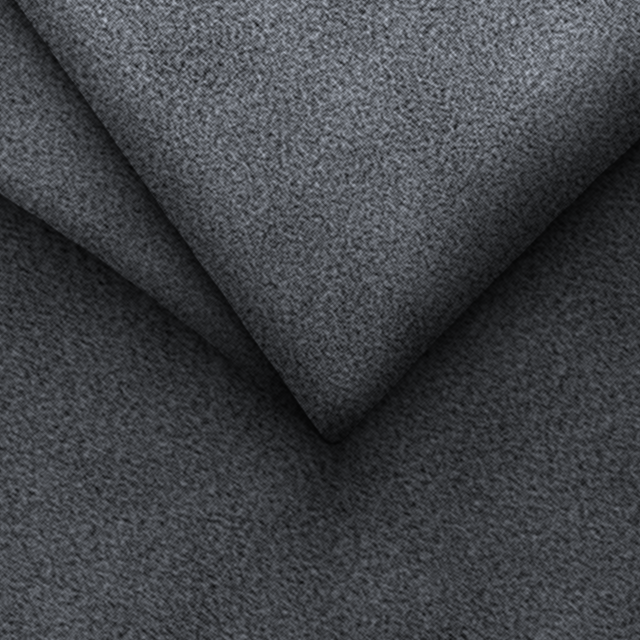
A WebGL 1 fragment shader for this texture:

```glsl
precision highp float;
uniform vec2 u_resolution;

#define TINT vec3(0.955, 0.99, 1.05)
#define GRAIN_SCALE 135.0
#define GRAIN_DEPTH 0.62
#define FIBRE_DEPTH 0.50
#define TWILL_DEPTH 0.55
#define MOTTLE_DEPTH 0.16
#define SHADOW_REACH 0.085
#define SHADOW_DEPTH 0.76
#define TIP_ROUNDING 0.035

vec2 hashGradient(vec2 cell) {
  vec3 h = fract(cell.xyx * vec3(0.1031, 0.1030, 0.0973));
  h += dot(h, h.yzx + 33.33);
  float angle = 6.2832 * fract((h.x + h.y) * h.z);
  return vec2(cos(angle), sin(angle));
}

float gradientNoise(vec2 p) {
  vec2 i = floor(p), f = p - i;
  vec2 w = f * f * f * (f * (f * 6.0 - 15.0) + 10.0);
  float a = dot(hashGradient(i), f);
  float b = dot(hashGradient(i + vec2(1, 0)), f - vec2(1, 0));
  float c = dot(hashGradient(i + vec2(0, 1)), f - vec2(0, 1));
  float d = dot(hashGradient(i + vec2(1, 1)), f - vec2(1, 1));
  return mix(mix(a, b, w.x), mix(c, d, w.x), w.y);
}

vec2 rotate(vec2 p, float angle) {
  float c = cos(angle), s = sin(angle);
  return vec2(c * p.x + s * p.y, c * p.y - s * p.x);
}

float smoothMin(float a, float b, float k) {
  float h = max(k - abs(a - b), 0.0) / k;
  return min(a, b) - 0.25 * h * h * k;
}

// Soft large-scale variation of the nap
float mottle(vec2 p) {
  float sum = 0.0, weight = 1.0;
  for (int i = 0; i < 4; i++) {
    sum += weight * gradientNoise(p);
    p = rotate(p, 0.7) * 2.1 + 5.3;
    weight *= 0.65;
  }
  return sum;
}

// Short crossed fibres over a pebbled pile
float pile(vec2 p) {
  vec2 q = p * GRAIN_SCALE;
  vec2 bend = 0.5 * vec2(gradientNoise(q * 0.4), gradientNoise(q * 0.4 + 31.0));
  float pebble = gradientNoise(rotate(q, -0.6) * vec2(0.8, 1.15) + bend);
  float fibreA = gradientNoise(rotate(q, 0.75) * vec2(0.8, 2.1) + 17.0);
  float fibreB = gradientNoise(rotate(q, -0.8) * vec2(0.8, 2.1) + 53.0);
  return GRAIN_DEPTH * pebble + FIBRE_DEPTH * (fibreA + fibreB);
}

// Fine broken diagonal ribs of the flat cloth
float twill(vec2 p) {
  vec2 q = rotate(p, -0.55) * GRAIN_SCALE;
  return TWILL_DEPTH * gradientNoise(q * vec2(0.5, 1.25) + 9.0);
}

void main() {
  vec2 p = gl_FragCoord.xy / u_resolution;
  float aa = 1.2 / u_resolution.y;

  // Inside distances of the upper flap and the strip below it
  float wobble = 0.002 * gradientNoise(p * 16.0);
  float left = dot(p - vec2(0.488, 0.341), vec2(0.817, 0.576)) + wobble;
  float along = (p.x - 0.547) / 0.453;
  float right = dot(p - vec2(0.547, 0.323), vec2(-0.714, 0.700));
  right += wobble - 0.024 * along * (1.0 - along) * step(0.0, along);
  float flap = smoothMin(left, right, TIP_ROUNDING);
  float hem = p.y - (0.698 - 0.62 * p.x - 0.29 * p.x * p.x);
  float strip = smoothMin(hem / 1.25 + wobble, right, 0.025);
  float fold = max(flap, strip);

  float fine = pile(p);
  float ribs = twill(p);
  float patches = mottle(p * 5.0) * MOTTLE_DEPTH;

  // Flat cloth with the shadow thrown around the fold
  float base = 0.295 - 0.035 * p.x - 0.03 * p.y;
  float shade = exp(min(fold, 0.0) / SHADOW_REACH);
  float rightSide = smoothstep(0.5, 0.8, p.x);
  base *= 1.0 - (SHADOW_DEPTH + 0.1 * rightSide) * shade;
  float ripple = gradientNoise(rotate(p, 0.25) * vec2(75.0, 14.0));
  float rippleZone = shade * (1.0 - rightSide);
  base *= 1.0 + 0.75 * fine + ribs + patches + 0.4 * ripple * rippleZone;

  // Strip, darkened towards the tip and under the flap
  float stripLight = mix(0.17, 0.345, 1.0 - smoothstep(0.0, 0.48, p.x));
  stripLight *= 1.0 - 0.78 * exp(min(left, 0.0) / 0.033);
  stripLight *= mix(0.62, 1.0, smoothstep(0.0, 0.045, strip));
  stripLight *= 1.0 + 0.85 * fine + 0.5 * ribs + patches;

  // Flap, brightest at the top and rolling off at both edges
  float flapLight = mix(0.27, 0.435, smoothstep(0.3, 1.05, p.y + 0.12 * (p.x - 0.5)));
  float rollWidth = mix(0.075, 0.20, smoothstep(0.35, 0.8, p.y));
  flapLight *= mix(0.28, 1.0, smoothstep(-0.01, rollWidth, right));
  flapLight *= mix(0.58, 1.0, smoothstep(-0.005, 0.10, left));
  flapLight *= 1.0 + fine + patches;

  // Layers from back to front
  float light = mix(base, stripLight, smoothstep(-aa, aa, strip));
  light = mix(light, flapLight, smoothstep(-aa, aa, flap));
  gl_FragColor = vec4(clamp(light * TINT, 0.0, 1.0), 1.0);
}
```
